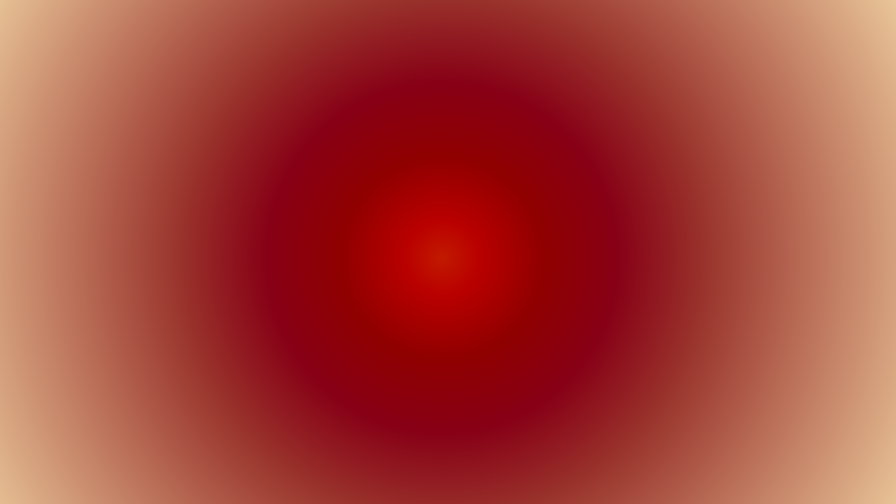
Write a Shadertoy shader that draws this background.

```glsl
// A glowing ember: one radial gradient from an orange core through red and a
// crimson ring out to pale sand. Distance from a slightly off-centre point,
// in canvas heights, drives a chain of clamped linear blends between colours.

// Linear progress of x from a to b, clamped to 0..1.
float ramp(float a, float b, float x) {
    return clamp((x - a) / (b - a), 0.0, 1.0);
}

vec3 emberColor(float radius) {
    // Inner glow
    vec3 color = mix(vec3(0.76, 0.10, 0.0), vec3(0.725, 0.0, 0.0), ramp(0.0, 0.075, radius));
    color = mix(color, vec3(0.56, 0.0, 0.0), ramp(0.075, 0.204, radius));

    // Crimson ring
    color = mix(color, vec3(0.53, 0.0, 0.085), ramp(0.204, 0.347, radius));

    // Outer fade to sand
    color = mix(color, vec3(0.60, 0.20, 0.17), ramp(0.347, 0.521, radius));
    return mix(color, vec3(0.915, 0.775, 0.60), ramp(0.521, 1.035, radius));
}

void mainImage(out vec4 fragColor, in vec2 fragCoord) {
    vec2 position = (fragCoord - 0.5 * iResolution.xy) / iResolution.y;
    float radius = length(position - vec2(-0.0116, -0.0116));
    fragColor = vec4(emberColor(radius), 1.0);
}
```
